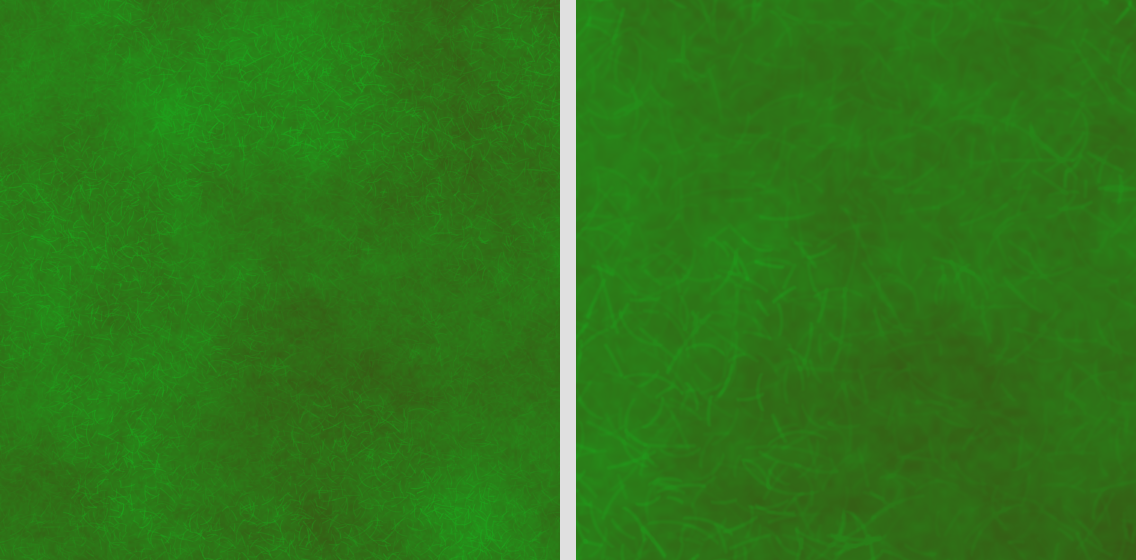
Left: the whole. Right: its middle third, enlarged.
Write a Shadertoy shader that draws this texture.

```glsl
vec3 hash3(vec2 p) {
    vec3 q = fract(p.xyx * vec3(0.1031, 0.1030, 0.0973));
    q += dot(q, q.yzx + 33.33);
    return fract((q.xxy + q.yzz) * q.zyx);
}

float valueNoise(vec2 p) {
    vec2 cell = floor(p), f = fract(p);
    f = f * f * (3.0 - 2.0 * f);
    float low = mix(hash3(cell).x, hash3(cell + vec2(1, 0)).x, f.x);
    float high = mix(hash3(cell + vec2(0, 1)).x, hash3(cell + vec2(1, 1)).x, f.x);
    return mix(low, high, f.y);
}

// Fractal noise centred on zero
float fbm(vec2 p) {
    float sum = 0.0, gain = 0.5;
    for (int i = 0; i < 5; i++) {
        sum += gain * (valueNoise(p) - 0.5);
        p = mat2(1.6, 1.2, -1.2, 1.6) * p + 17.3;
        gain *= 0.5;
    }
    return sum;
}

// One layer of short, slightly bent fibres, one per grid cell
float fibres(vec2 uv, float cells, float seed, float pixel) {
    vec2 p = uv * cells, home = floor(p);
    float width = max(0.0021, 1.1 * pixel) * cells;
    float sum = 0.0;
    for (int y = -1; y <= 1; y++) {
        for (int x = -1; x <= 1; x++) {
            vec2 cell = home + vec2(x, y);
            vec3 place = hash3(cell + seed);
            vec3 form = hash3(cell + seed + 71.7);
            float angle = 6.28318 * place.z;
            vec2 along = vec2(cos(angle), sin(angle));
            vec2 d = p - cell - place.xy;
            vec2 q = vec2(dot(d, along), dot(d, vec2(-along.y, along.x)));
            q.y += (form.y - 0.5) * q.x * q.x;
            float halfLength = mix(0.25, 0.8, form.x);
            float dist = length(vec2(max(abs(q.x) - halfLength, 0.0), q.y));
            sum += form.z * form.z * smoothstep(width, 0.0, dist);
        }
    }
    return sum;
}

void mainImage(out vec4 fragColor, in vec2 fragCoord) {
    float pixel = 1.0 / iResolution.y;
    vec2 uv = fragCoord * pixel;

    // Broad cloudy patches and fine mottling
    float clouds = fbm(uv * 4.0 + 3.7);
    float mottle = fbm(uv * 38.0 + 41.0);
    float grain = valueNoise(uv * 190.0) - 0.5;

    // Layered fibres, denser in some areas
    float density = 0.35 + 0.65 * smoothstep(-0.15, 0.15, fbm(uv * 5.0 + 60.0));
    float web = 0.0;
    for (int i = 0; i < 6; i++) {
        float layer = float(i);
        web += fibres(uv, 30.0 + 8.0 * layer, 19.0 * layer, pixel);
    }

    float green = 0.47 + 0.24 * clouds + 0.085 * mottle + 0.045 * grain;
    green += 0.08 * density * min(web, 1.4);

    // Olive shade to bright green
    float tone = clamp((green - 0.42) / 0.13, -0.5, 1.5);
    vec3 color = mix(vec3(0.19, 0.42, 0.086), vec3(0.145, 0.55, 0.098), tone);
    fragColor = vec4(color, 1.0);
}
```
